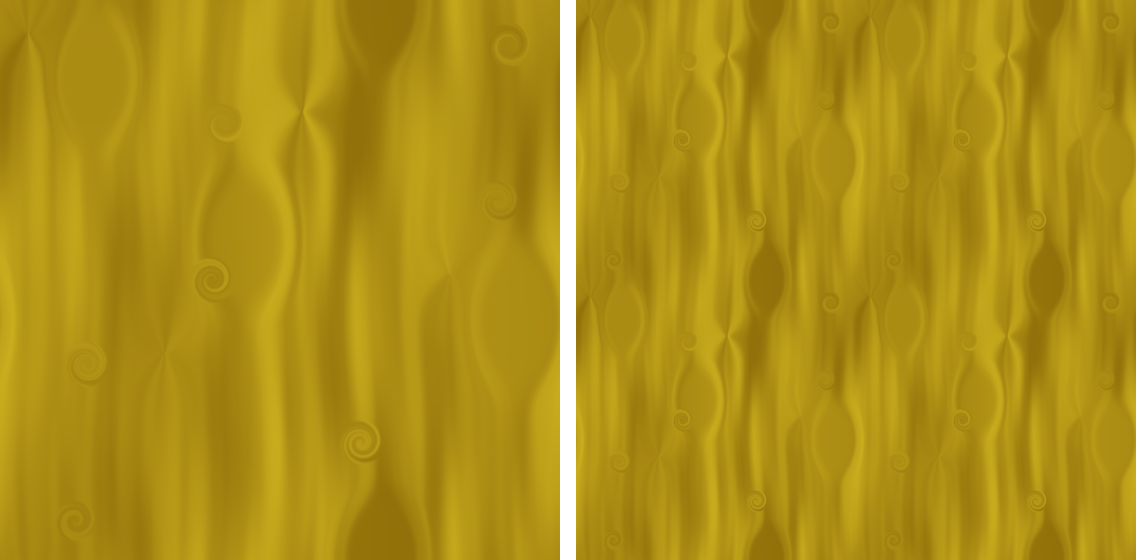
Left, the tile; right, the same tile 2 across and 2 down.
Give the GLSL for this texture, as a WebGL 2 fragment shader.

```glsl
#version 300 es
precision highp float;

uniform vec2 u_resolution;
out vec4 fragColor;

const float TAU = 6.2831853;

float hash(ivec2 cell, int seed) {
    uint h = uint(cell.x) * 1597334677u ^ uint(cell.y) * 3812015801u ^ uint(seed) * 2798796415u;
    h = (h ^ (h >> 16)) * 2146121005u;
    h = (h ^ (h >> 15)) * 2221713035u;
    return float((h ^ (h >> 16)) >> 8) / 16777216.0;
}

float ease(float t) {
    return t * t * t * (t * (t * 6.0 - 15.0) + 10.0);
}

// Wrapping vertical profile of one column, shifted by a random phase
float columnProfile(int column, float y, int rows, int seed) {
    float pos = fract(y + hash(ivec2(column, 91), seed)) * float(rows);
    int row = int(floor(pos));
    float low = hash(ivec2(column, row % rows), seed);
    float high = hash(ivec2(column, (row + 1) % rows), seed);
    return mix(low, high, ease(fract(pos))) * 2.0 - 1.0;
}

// Wrapping noise stretched along y
float streaks(vec2 p, int columns, int rows, int seed) {
    float x = fract(p.x) * float(columns);
    int column = int(floor(x));
    float left = columnProfile(column % columns, p.y, rows, seed);
    float right = columnProfile((column + 1) % columns, p.y, rows, seed);
    return mix(left, right, ease(fract(x)));
}

// Evenly scattered points on the unit torus
vec2 scatter(int index, vec2 start) {
    return fract(start + float(index) * vec2(0.7549, 0.5698));
}

vec2 wrappedOffset(vec2 p, vec2 center) {
    return fract(p - center + 0.5) - 0.5;
}

// Spiral twist that fades out at the radius
vec2 swirl(vec2 p, vec2 center, float radius, float turn) {
    vec2 d = wrappedOffset(p, center);
    float fade = max(1.0 - length(d) / radius, 0.0);
    float angle = turn * pow(fade, 1.5);
    float c = cos(angle), s = sin(angle);
    return p - d + mat2(c, s, -s, c) * d;
}

// Magnified calm interior with streaks crowded along its rim
vec2 bulge(vec2 p, vec2 center, vec2 size) {
    vec2 d = wrappedOffset(p, center);
    float scale = mix(0.08, 1.0, smoothstep(0.5, 1.15, length(d / size)));
    return p + d * (scale - 1.0);
}

// Streaks funnelled toward the center
vec2 pinch(vec2 p, vec2 center, vec2 size) {
    vec2 d = wrappedOffset(p, center);
    float q = max(length(d / size), 0.02);
    float scale = pow(q, -0.7 * (1.0 - smoothstep(0.0, 1.0, q)));
    return p + d * (scale - 1.0);
}

vec2 warp(vec2 p) {
    for (int i = 0; i < 7; i++) {
        float variation = hash(ivec2(i, 3), 17);
        float turn = mix(9.0, 12.0, variation);
        p = swirl(p, scatter(i, vec2(0.38, 0.5)), mix(0.036, 0.044, variation), turn);
    }
    for (int i = 0; i < 4; i++) {
        float variation = hash(ivec2(i, 5), 23);
        p = bulge(p, scatter(i, vec2(0.17, 0.86)), vec2(0.1, 0.15) * mix(0.9, 1.05, variation));
    }
    for (int i = 0; i < 4; i++) {
        p = pinch(p, scatter(i, vec2(0.54, 0.8)), vec2(0.11, 0.14));
    }
    // Gentle wander of the streaks
    p.x += 0.006 * sin(TAU * (p.y + p.x)) + 0.003 * sin(TAU * (2.0 * p.y - p.x));
    return p;
}

float grain(vec2 p) {
    float tone = 0.26 * streaks(p, 9, 2, 1);
    tone += 0.48 * streaks(p, 17, 3, 2);
    tone += 0.4 * streaks(p, 31, 3, 3);
    tone += 0.13 * streaks(p, 67, 4, 4);
    return tone * 3.6;
}

void main() {
    vec2 uv = gl_FragCoord.xy / u_resolution;
    float tone = clamp(grain(warp(uv)), -2.9, 3.0);

    // Ochre ramp from brown shadow to yellow highlight
    vec3 ochre = vec3(0.68, 0.557, 0.077);
    vec3 toneStep = vec3(0.037, 0.04, 0.013);
    fragColor = vec4(ochre + tone * toneStep, 1.0);
}
```
